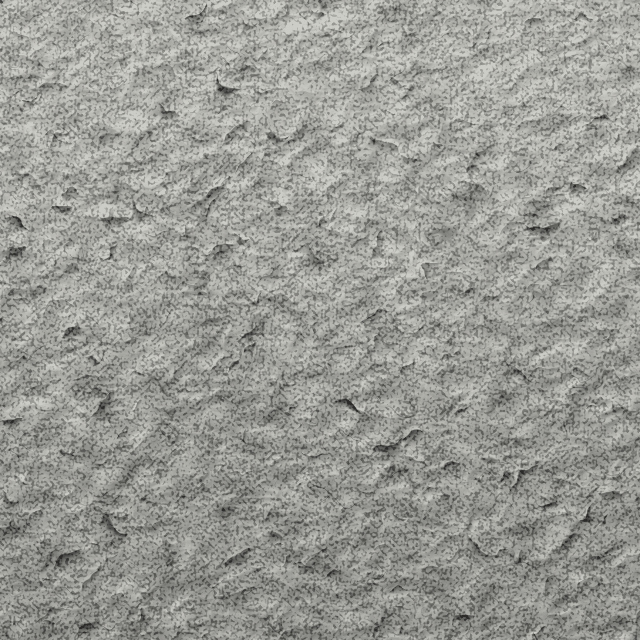
A three.js fragment shader for this texture:

```glsl
// Rough grey stone: creased relief lit from above, scattered chipped ledges with
// dark undersides, broken hairline cracks and a fine pitted grain.
// Built from gradient noise and jittered cells, darker towards the bottom.
varying vec2 vUv;

const float TONE_BOTTOM = 0.615;
const float TONE_TOP = 0.735;
const vec3 STONE_TINT = vec3(1.004, 1.003, 0.975);
const vec2 LIGHT_STEP = vec2(-0.0018, 0.0040);
const vec2 RELIEF_FREQ = vec2(17.0, 23.0);
const float RELIEF_GAIN = 0.60;
const float HOLLOW_GAIN = 0.17;
const float CHIP_CELLS = 16.0;
const float FLAKE_CELLS = 29.0;
const float CHIP_DARK = 0.36;
const float FLAKE_DARK = 0.25;
const float CRACK_DARK = 0.14;
const float PIT_DARK = 0.22;
const float GRAIN_FREQ = 225.0;

float hash(vec2 p) {
  return fract(sin(dot(p, vec2(127.1, 311.7))) * 43758.545);
}

vec2 hash2(vec2 p) {
  return vec2(hash(p), hash(p + vec2(37.3, 17.9)));
}

mat2 rotation(float a) {
  float c = cos(a), s = sin(a);
  return mat2(c, -s, s, c);
}

// Gradient noise, roughly -0.7 to 0.7
float cornerSlope(vec2 cell, vec2 corner, vec2 f) {
  return dot(hash2(cell + corner) * 2.0 - 1.0, f - corner);
}

float noise(vec2 p) {
  vec2 i = floor(p), f = fract(p);
  vec2 u = f * f * f * (f * (f * 6.0 - 15.0) + 10.0);
  float low = mix(cornerSlope(i, vec2(0.0), f), cornerSlope(i, vec2(1.0, 0.0), f), u.x);
  float high = mix(cornerSlope(i, vec2(0.0, 1.0), f), cornerSlope(i, vec2(1.0), f), u.x);
  return mix(low, high, u.y);
}

// Creased height field: the folds of abs() become crisp ledges
float relief(vec2 p) {
  vec2 q = rotation(0.22) * p * RELIEF_FREQ;
  q += 0.4 * vec2(noise(p * 23.0), noise(p * 23.0 + 50.0));
  float height = 0.0, amp = 1.0;
  for (int i = 0; i < 4; i++) {
    height -= amp * abs(noise(q));
    q = rotation(0.6) * q * 2.03 + 19.7;
    amp *= 0.44;
  }
  return height;
}

// Curved ledges, one per jittered cell: x is the shadow below, y the lit rim above
vec2 ledges(vec2 p, float cells, float seed) {
  vec2 wobble = vec2(noise(p * 60.0 + seed), noise(p * 60.0 - seed));
  vec2 g = p * cells + wobble * cells * 0.008;
  vec2 home = floor(g), result = vec2(0.0);
  float soft = cells * 0.0013;
  for (int j = -1; j <= 1; j++) {
    for (int i = -1; i <= 1; i++) {
      vec2 cell = home + vec2(float(i), float(j));
      vec2 place = hash2(cell + seed), shape = hash2(cell + seed + 71.0);
      float strength = hash(cell + seed + 133.0);
      vec2 q = rotation(0.25 + (shape.x - 0.5) * 1.7) * (g - cell - place);
      float halfLength = mix(0.2, 0.5, shape.y);
      float x = q.x / halfLength;
      float taper = max(1.0 - x * x, 0.0);
      float bend = (fract(shape.x * 7.3) - 0.4) * 0.3;
      float edge = q.y + bend * x * x + 0.05 * sin(x * 3.0 + shape.y * 40.0);
      float depth = taper * mix(0.12, 0.4, fract(shape.y * 9.1)) + 0.01;
      float under = smoothstep(soft, -soft, edge) * (1.0 - smoothstep(0.0, depth, -edge));
      float rim = smoothstep(-soft, soft, edge) * (1.0 - smoothstep(0.0, depth, edge));
      float weight = smoothstep(0.0, 0.35, taper) * mix(0.12, 1.0, strength * strength);
      result = max(result, weight * vec2(under, rim));
    }
  }
  return result;
}

// Thin wandering lines along noise zeros, broken up by a mask
float cracks(vec2 p) {
  vec2 q = p + 0.006 * vec2(noise(p * 70.0), noise(p * 70.0 + 31.0));
  float line = 1.0 - smoothstep(0.01, 0.075, abs(noise(q * vec2(34.0, 42.0) + 8.0)));
  return line * smoothstep(0.0, 0.3, noise(p * 21.0 + 63.0));
}

// Small dark pits, denser in some patches
float pits(vec2 p) {
  float grain = noise(p * GRAIN_FREQ) + 0.5 * noise(p * GRAIN_FREQ * 0.6 + 11.0);
  float patches = 0.25 * noise(p * 32.0 + 5.0);
  return smoothstep(-0.1, 0.36, grain + patches);
}

void main() {
  vec2 p = vUv;
  float tone = mix(TONE_BOTTOM, TONE_TOP, smoothstep(-0.1, 1.0, p.y));
  tone += 0.035 * noise(p * 4.0 + 3.0);

  // Shaded slopes and slanted shallow hollows
  float slope = relief(p) - relief(p + LIGHT_STEP);
  tone += clamp(slope * RELIEF_GAIN, -0.19, 0.10);
  tone += HOLLOW_GAIN * noise(rotation(0.35) * p * vec2(20.0, 29.0) + 41.0);

  vec2 chips = ledges(p, CHIP_CELLS, 4.0);
  vec2 flakes = ledges(p, FLAKE_CELLS, 90.0);
  tone += 0.08 * max(chips.y, flakes.y);
  tone -= PIT_DARK * pits(p);
  tone -= CRACK_DARK * cracks(p);
  tone -= max(CHIP_DARK * chips.x, FLAKE_DARK * flakes.x);

  gl_FragColor = vec4(clamp(tone, 0.17, 0.8) * STONE_TINT, 1.0);
}
```
